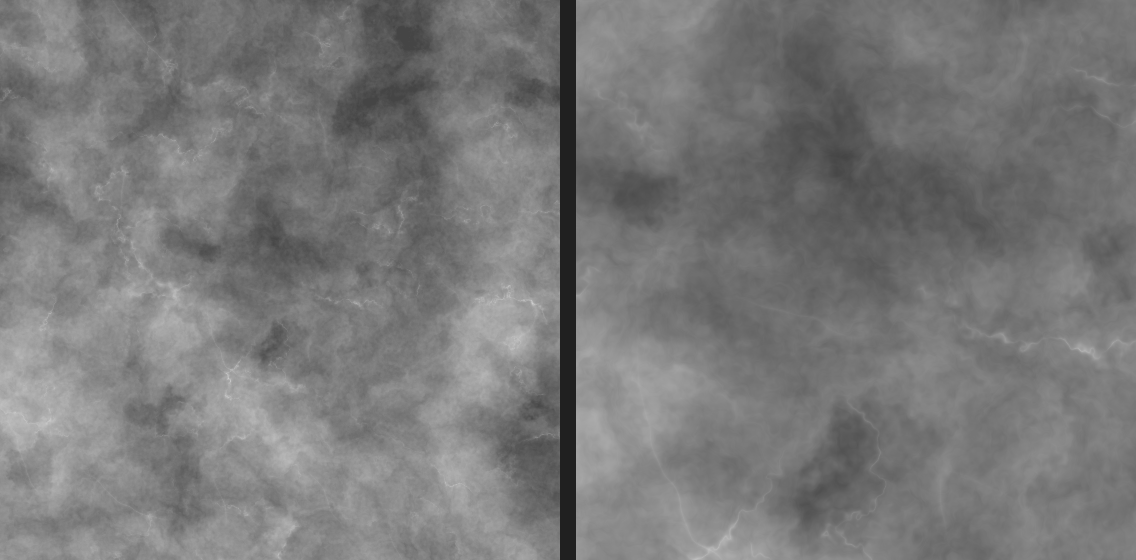
Left, the full canvas; right, a detail of the centre.
Reproduce this texture procedurally as a WebGL 1 fragment shader.

```glsl
precision highp float;
// Cloudy grey stone: warped gradient-noise clouds over broad light and dark
// zones, crossed by thin broken pale veins that mostly run down to the right,
// with fine mottling, small dark stains, hairline scratches and powdery grain.

uniform vec2 u_resolution;

const float BASE_GREY = 0.478;
const vec2 VEIN_DIRECTION = vec2(0.81, -0.586);

vec2 randomGradient(vec2 cell) {
  vec2 p = fract(cell * vec2(0.1031, 0.1130));
  p += dot(p, p.yx + 33.33);
  float angle = 6.28318 * fract((p.x + p.y) * p.x * 17.17);
  return vec2(cos(angle), sin(angle));
}

float gradientNoise(vec2 p) {
  vec2 cell = floor(p);
  vec2 f = p - cell;
  vec2 blend = f * f * f * (f * (f * 6.0 - 15.0) + 10.0);
  vec2 right = vec2(1.0, 0.0);
  vec2 up = vec2(0.0, 1.0);
  float a = dot(randomGradient(cell), f);
  float b = dot(randomGradient(cell + right), f - right);
  float c = dot(randomGradient(cell + up), f - up);
  float d = dot(randomGradient(cell + 1.0), f - 1.0);
  return mix(mix(a, b, blend.x), mix(c, d, blend.x), blend.y);
}

float fractalNoise(vec2 p, float gain) {
  float sum = 0.0;
  float amplitude = 1.0;
  for (int i = 0; i < 6; i++) {
    sum += amplitude * gradientNoise(p);
    p = mat2(1.6, 1.2, -1.2, 1.6) * p + 17.3;
    amplitude *= gain;
  }
  return sum;
}

vec2 warp(vec2 p, float scale, float amount, float gain) {
  vec2 offset = vec2(fractalNoise(p * scale + 3.7, gain),
                     fractalNoise(p * scale + 41.2, gain));
  return p + amount * offset;
}

// Coordinates along and across a direction, compressed along it.
vec2 alignTo(vec2 p, vec2 direction, float stretch) {
  vec2 across = vec2(-direction.y, direction.x);
  return vec2(dot(p, direction) / stretch, dot(p, across));
}

float softBlob(vec2 p, vec2 center, vec2 radius) {
  vec2 d = (p - center) / radius;
  return exp(-dot(d, d));
}

float softBand(vec2 p, vec2 start, vec2 end, float width) {
  vec2 span = end - start;
  float t = clamp(dot(p - start, span) / dot(span, span), 0.0, 1.0);
  float d = length(p - start - t * span) / width;
  return exp(-d * d);
}

// Broken line where noise crosses zero, with a dim halo around it.
float vein(vec2 p, float scale, float width, float seed) {
  float n = abs(gradientNoise(p * scale + seed));
  float patches = smoothstep(0.0, 0.4, gradientNoise(p * scale * 1.3 + seed * 2.3));
  float core = exp(-n / (width * scale));
  float halo = exp(-n / (width * scale * 6.0));
  return patches * (core + 0.35 * halo);
}

// Broad lighting of the slab: dark top, pale foot, diagonal and right side.
float zones(vec2 p) {
  float light = 0.12 * (0.5 - p.y);
  light += 0.1 * softBand(p, vec2(0.08, 0.56), vec2(0.62, 0.14), 0.06);
  light += 0.1 * softBand(p, vec2(0.86, 0.12), vec2(0.9, 0.72), 0.08);
  light += 0.12 * softBlob(p, vec2(0.03, 0.27), vec2(0.13, 0.17));
  light += 0.09 * softBlob(p, vec2(0.16, 0.82), vec2(0.15, 0.14));
  light -= 0.12 * softBlob(p, vec2(0.02, 0.8), vec2(0.09, 0.1));
  light -= 0.19 * softBlob(p, vec2(0.96, 0.22), vec2(0.06, 0.12));
  light -= 0.06 * softBlob(p, vec2(0.74, 0.92), vec2(0.25, 0.12));
  light -= 0.05 * softBlob(p, vec2(0.6, 0.62), vec2(0.25, 0.16));
  return light;
}

void main() {
  vec2 uv = gl_FragCoord.xy / u_resolution.y;
  vec2 cloudy = warp(uv, 3.0, 0.09, 0.58);
  vec2 ragged = warp(uv, 7.0, 0.05, 0.64);

  // Clouds and mottling
  float grey = BASE_GREY + zones(cloudy);
  grey += 0.175 * fractalNoise(cloudy * 5.0 + 8.1, 0.56);
  grey += 0.075 * fractalNoise(ragged * 15.0 + 25.0, 0.62);

  // Veins and hairline scratches
  vec2 diagonal = alignTo(ragged, VEIN_DIRECTION, 1.8);
  vec2 level = alignTo(ragged, vec2(0.98, 0.2), 1.6);
  vec2 hairline = alignTo(warp(uv, 2.0, 0.06, 0.5), vec2(0.6, -0.8), 2.5);
  float speckle = 0.75 + 1.2 * gradientNoise(uv * 70.0);
  grey += 0.12 * speckle * vein(diagonal, 5.0, 0.0026, 12.4);
  grey += 0.09 * speckle * vein(level, 6.0, 0.0022, 57.9);
  grey += 0.07 * speckle * vein(diagonal, 11.0, 0.0018, 83.1);
  grey += 0.045 * vein(hairline, 9.0, 0.0011, 31.6);

  // Dark stains and powdery grain
  float stain = gradientNoise(ragged * 9.0 + 71.0);
  grey -= 0.11 * smoothstep(0.28, 0.62, stain);
  grey += 0.026 * gradientNoise(uv * 140.0);

  gl_FragColor = vec4(vec3(clamp(grey, 0.27, 0.82)), 1.0);
}
```
